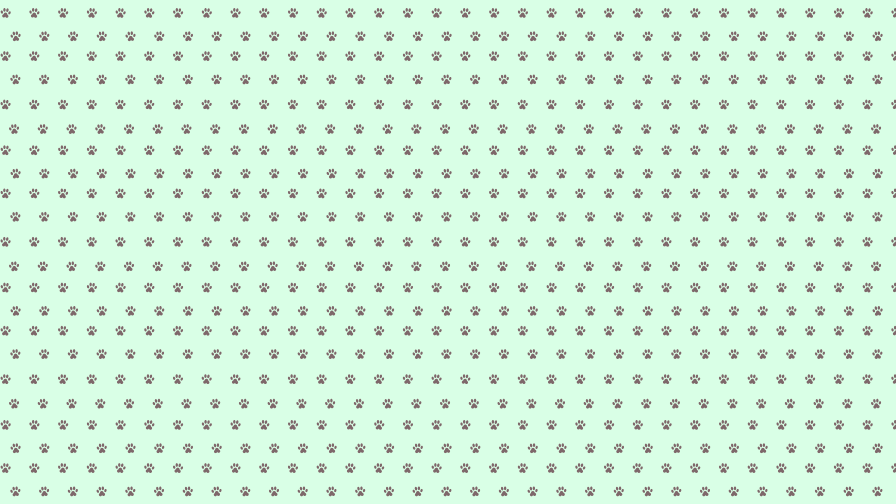
Write a Shadertoy shader that draws this pattern.

```glsl
// Small brown paw prints in staggered rows on pale mint.
// Six unevenly spaced rows form a band that repeats down the canvas; each
// print is a distance function of mirrored toe ellipses and a blended pad.

#define COLUMN_SCALE 17.54   // column pitches per canvas height
#define BAND_HEIGHT 4.779    // height of six rows, in column pitches
#define TOP_MARGIN 0.455     // first row below the top edge
#define PAW_RADIUS 0.178     // half width of a print, in column pitches
#define TILT 0.10            // lean of a print, in radians
#define SAMPLES 3            // antialiasing grid per axis
#define MINT vec3(0.85, 1.00, 0.90)
#define BROWN vec3(0.495, 0.405, 0.415)

const int ROWS = 6;
const float ROW_DEPTH[ROWS] = float[](0.0, 0.812, 1.502, 2.314, 3.187, 4.040);
const float ROW_SHIFT[ROWS] = float[](0.195, 0.545, 0.192, 0.538, 0.190, 0.492);

mat2 rotation(float angle) {
    float c = cos(angle), s = sin(angle);
    return mat2(c, s, -s, c);
}

float ellipseDistance(vec2 p, vec2 radii) {
    float k = length(p / radii);
    return k * (k - 1.0) / max(length(p / (radii * radii)), 1e-4);
}

float smoothUnion(float a, float b, float blend) {
    float h = max(blend - abs(a - b), 0.0) / blend;
    return min(a, b) - 0.25 * h * h * blend;
}

// Paw spanning about -1 to 1, toes pointing up.
float pawDistance(vec2 p) {
    p.x = abs(p.x);
    float innerToe = ellipseDistance(rotation(0.10) * (p - vec2(0.29, 0.60)), vec2(0.23, 0.36));
    float outerToe = ellipseDistance(rotation(0.35) * (p - vec2(0.75, 0.12)), vec2(0.22, 0.32));
    float heel = length(p - vec2(0.0, -0.25)) - 0.35;
    float lobe = length(p - vec2(0.30, -0.59)) - 0.31;
    float pad = smoothUnion(heel, lobe, 0.15);
    return min(pad, min(innerToe, outerToe));
}

// Offset from the nearest print, turned upright; p.y runs down from the top.
vec2 nearestPaw(vec2 p) {
    vec2 best = vec2(10.0);
    for (int i = 0; i < ROWS; i++) {
        vec2 period = vec2(1.0, BAND_HEIGHT);
        vec2 d = p - vec2(ROW_SHIFT[i], ROW_DEPTH[i] + TOP_MARGIN);
        d -= period * floor(d / period + 0.5);
        float lean = (i % 2 == 0) ? TILT : -TILT;
        if (dot(d, d) < dot(best, best)) best = rotation(lean) * vec2(d.x, -d.y);
    }
    return best;
}

void mainImage(out vec4 fragColor, in vec2 fragCoord) {
    float unitsPerPixel = COLUMN_SCALE / iResolution.y;
    float edge = 0.5 * unitsPerPixel / (PAW_RADIUS * float(SAMPLES));
    float coverage = 0.0;

    // Average subpixel samples so the narrow gaps between toes survive.
    for (int j = 0; j < SAMPLES; j++) {
        for (int i = 0; i < SAMPLES; i++) {
            vec2 jitter = (vec2(i, j) + 0.5) / float(SAMPLES) - 0.5;
            vec2 pixel = fragCoord + jitter;
            vec2 p = vec2(pixel.x, iResolution.y - pixel.y) * unitsPerPixel;
            float d = pawDistance(nearestPaw(p) / PAW_RADIUS);
            coverage += 1.0 - smoothstep(-edge, edge, d);
        }
    }
    coverage /= float(SAMPLES * SAMPLES);

    fragColor = vec4(mix(MINT, BROWN, coverage), 1.0);
}
```
